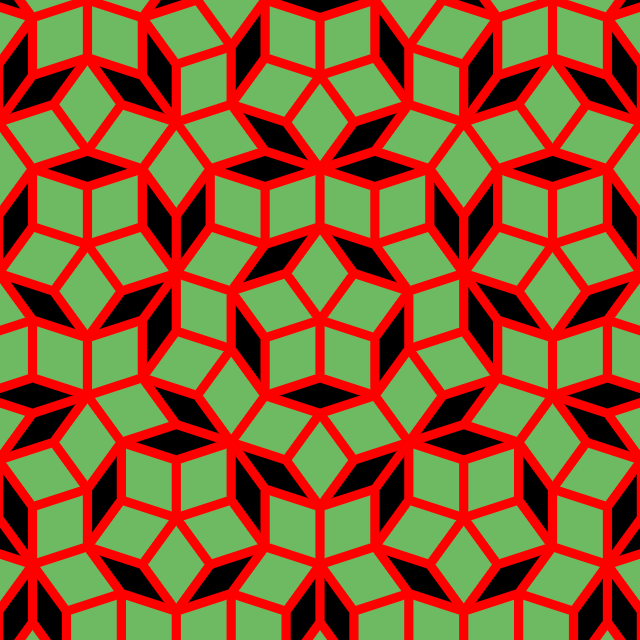
Give the GLSL for this pattern, as a Shadertoy shader.

```glsl
// Five-fold Penrose rhomb tiling: green wide and black narrow rhombs with red joints.
// Five families of parallel lines (a pentagrid) cross each other; every crossing is
// the dual of one rhomb, and the rhomb that covers the current point is drawn.

const float EDGE_LENGTH = 0.0902;  // rhomb side, in canvas heights
const float JOINT_HALF  = 0.080;   // half width of a joint, in rhomb sides
const float GRID_SHIFT  = 0.2;     // equal shift of all families gives the star centre
const float REACH       = 0.65;    // farthest a crossing lies from its rhomb, in grid units
const vec3 WIDE_COLOR   = vec3(0.43, 0.73, 0.39);
const vec3 NARROW_COLOR = vec3(0.0);
const vec3 JOINT_COLOR  = vec3(1.0, 0.0, 0.0);
const float TAU = 6.2831853;

// Unit normal of line family i; family 0 points up.
vec2 familyNormal(int i) {
    float angle = TAU * (0.25 + float(i) / 5.0);
    return vec2(cos(angle), sin(angle));
}

float cross2(vec2 a, vec2 b) { return a.x * b.y - a.y * b.x; }

// Inner distance from p to the border of the rhomb dual to the crossing of
// line n.x of family j with line n.y of family k; negative outside.
float rhombDistance(vec2 p, int j, int k, vec2 n, vec2 normals[5]) {
    vec2 u = normals[j], v = normals[k];
    float area = cross2(u, v);
    vec2 offsets = n - GRID_SHIFT;
    vec2 crossing = (offsets.x * vec2(v.y, -v.x) + offsets.y * vec2(-u.y, u.x)) / area;

    // The strip index in each family gives the first corner of the rhomb.
    vec2 corner = n.x * u + n.y * v;
    for (int i = 0; i < 5; i++)
        if (i != j && i != k)
            corner += ceil(dot(crossing, normals[i]) + GRID_SHIFT) * normals[i];

    // Coordinates along both sides, each from 0 to 1 inside.
    vec2 local = vec2(cross2(p - corner, v), cross2(u, p - corner)) / area;
    vec2 inset = min(local, 1.0 - local);
    return min(inset.x, inset.y) * abs(area);
}

void mainImage(out vec4 fragColor, in vec2 fragCoord) {
    float canvas = min(iResolution.x, iResolution.y);
    vec2 p = (fragCoord - 0.5 * iResolution.xy) / (canvas * EDGE_LENGTH);
    float pixel = 1.0 / (canvas * EDGE_LENGTH);

    vec2 normals[5];
    for (int i = 0; i < 5; i++) normals[i] = familyNormal(i);

    // Test the crossings near p for every pair of families.
    vec2 gridPoint = p / 2.5;
    float inside = -1.0;
    vec3 tileColor = WIDE_COLOR;
    for (int j = 0; j < 4; j++)
    for (int k = j + 1; k < 5; k++) {
        vec2 along = vec2(dot(gridPoint, normals[j]), dot(gridPoint, normals[k]));
        vec2 firstLine = ceil(along + GRID_SHIFT - REACH);
        bool wide = k - j == 1 || k - j == 4;
        for (int c = 0; c < 4; c++) {
            vec2 n = firstLine + vec2(c & 1, c >> 1);
            float d = rhombDistance(p, j, k, n, normals);
            if (d > inside) {
                inside = d;
                tileColor = wide ? WIDE_COLOR : NARROW_COLOR;
            }
        }
    }

    // Joint along the border, softened over one pixel.
    float fill = clamp((inside - JOINT_HALF) / pixel + 0.5, 0.0, 1.0);
    fragColor = vec4(mix(JOINT_COLOR, tileColor, fill), 1.0);
}
```
